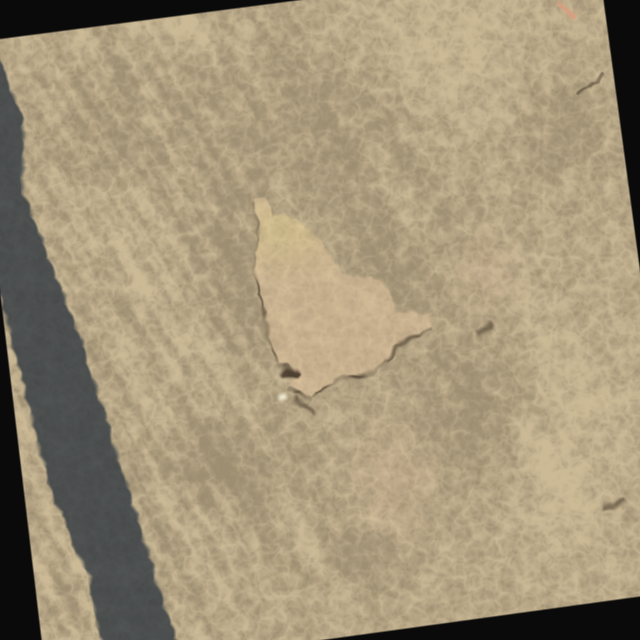
A WebGL 1 fragment shader for this texture:

```glsl
precision highp float;
// Weathered ground on a tilted sheet: worn grit, a bare jagged patch and a slanting shadow.
// Cellular noise plus soft blobs decide how worn the ground is; a polygon distance
// shapes the patch, and its offset copy gives a broken undercut rim.
uniform vec2 u_resolution;

vec2 outline[21];

vec2 hash2(vec2 p) {
  return fract(sin(vec2(dot(p, vec2(127.1, 311.7)), dot(p, vec2(269.5, 183.3)))) * 43758.5);
}

// Distance to the nearest scattered point, centred near zero
float cells(vec2 p) {
  vec2 cell = floor(p), f = fract(p);
  float nearest = 2.0;
  for (int j = -1; j <= 1; j++) {
    for (int i = -1; i <= 1; i++) {
      vec2 g = vec2(float(i), float(j));
      vec2 d = g + hash2(cell + g) - f;
      nearest = min(nearest, dot(d, d));
    }
  }
  return sqrt(nearest) - 0.47;
}

float blob(vec2 p, vec2 centre, vec2 size) {
  vec2 d = (p - centre) / size;
  return exp(-dot(d, d));
}

// Axes across and along the streaks
vec2 slant(vec2 p) { return vec2(dot(p, vec2(0.86, 0.51)), dot(p, vec2(0.51, -0.86))); }

float band(vec2 p, vec2 centre, vec2 size) { return blob(slant(p), slant(centre), size); }

float stroke(vec2 p, vec2 a, vec2 b, float width) {
  vec2 d = b - a;
  float t = clamp(dot(p - a, d) / dot(d, d), 0.0, 1.0);
  return 1.0 - smoothstep(0.0, width, length(p - a - d * t));
}

void buildOutline() {
  outline[0] = vec2(0.398, 0.691); outline[1] = vec2(0.416, 0.692); outline[2] = vec2(0.424, 0.665);
  outline[3] = vec2(0.461, 0.660); outline[4] = vec2(0.501, 0.626); outline[5] = vec2(0.516, 0.592);
  outline[6] = vec2(0.551, 0.566); outline[7] = vec2(0.594, 0.562); outline[8] = vec2(0.625, 0.514);
  outline[9] = vec2(0.671, 0.509); outline[10] = vec2(0.673, 0.490); outline[11] = vec2(0.632, 0.470);
  outline[12] = vec2(0.585, 0.422); outline[13] = vec2(0.521, 0.408); outline[14] = vec2(0.487, 0.378);
  outline[15] = vec2(0.452, 0.395); outline[16] = vec2(0.465, 0.418); outline[17] = vec2(0.435, 0.435);
  outline[18] = vec2(0.418, 0.490); outline[19] = vec2(0.397, 0.589); outline[20] = vec2(0.404, 0.642);
}

// Signed distance to the patch, negative inside
float patchDistance(vec2 p) {
  float d = 4.0, side = 1.0;
  vec2 a = outline[20];
  for (int i = 0; i < 21; i++) {
    vec2 b = outline[i], e = b - a, w = p - a;
    vec2 r = w - e * clamp(dot(w, e) / dot(e, e), 0.0, 1.0);
    d = min(d, dot(r, r));
    if ((a.y > p.y) != (b.y > p.y) && w.x < e.x * w.y / e.y) side = -side;
    a = b;
  }
  return side * sqrt(d);
}

void main() {
  vec2 p = gl_FragCoord.xy / u_resolution;
  float soft = max(0.002, 1.0 / u_resolution.y);
  buildOutline();

  // Grit and long streaks, on roughened coordinates
  vec2 rough = p + 0.009 * vec2(cells(p * 42.0), cells(p * 42.0 + 9.5));
  float grit = 0.4 * cells(rough * 120.0) + 0.6 * cells(rough * 62.0 + 7.0) + 0.5 * cells(rough * 27.0 + 3.0);
  vec2 along = slant(mix(p, rough, 0.5));
  float streak = cells(along * vec2(42.0, 3.5)) + 0.6 * cells(along * vec2(80.0, 9.0) + 5.0);
  float left = 1.0 - smoothstep(0.25, 0.55, p.x);

  // Broad smooth areas below zero, worn light areas above
  vec2 q = p + 5.0 * (rough - p);
  float worn = 0.1 + grit - streak * (0.2 + 0.5 * left);
  worn -= 0.42 * blob(q, vec2(0.52, 0.80), vec2(0.12, 0.11));
  worn -= 0.42 * blob(q, vec2(0.36, 0.58), vec2(0.06, 0.20));
  worn -= 0.40 * blob(q, vec2(0.62, 0.60), vec2(0.09, 0.10));
  worn -= 0.48 * blob(q, vec2(0.74, 0.36), vec2(0.09, 0.12));
  worn -= 0.45 * blob(q, vec2(0.35, 0.27), vec2(0.12, 0.06));
  worn -= 0.35 * blob(q, vec2(0.56, 0.13), vec2(0.09, 0.06));
  worn -= 0.35 * blob(q, vec2(0.18, 0.82), vec2(0.08, 0.09));
  worn -= 0.35 * blob(q, vec2(0.87, 0.80), vec2(0.07, 0.12));
  worn += 0.35 * blob(q, vec2(0.70, 0.92), vec2(0.16, 0.12));
  worn += 0.30 * blob(q, vec2(0.88, 0.36), vec2(0.12, 0.22));
  worn += 0.55 * blob(q, vec2(0.28, 0.94), vec2(0.03, 0.04));
  worn += 0.50 * band(p, vec2(0.335, 0.44), vec2(0.012, 0.12));
  worn += 0.40 * band(p, vec2(0.24, 0.53), vec2(0.012, 0.14));
  worn += 0.45 * band(p, vec2(0.49, 0.14), vec2(0.014, 0.09));
  worn += 0.45 * band(p, vec2(0.63, 0.68), vec2(0.018, 0.12));
  worn += 0.40 * band(p, vec2(0.87, 0.25), vec2(0.025, 0.10));
  vec3 color = mix(vec3(0.615, 0.555, 0.445), vec3(0.80, 0.73, 0.59), smoothstep(-0.75, 0.75, worn));
  float pink = blob(q, vec2(0.755, 0.57), vec2(0.035, 0.065)) + blob(q, vec2(0.615, 0.25), vec2(0.06, 0.09));
  color = mix(color, vec3(0.77, 0.68, 0.56) * (1.0 + 0.15 * grit), 0.6 * min(pink, 1.0));

  // Bare patch with its broken undercut rim
  float d = patchDistance(rough);
  float rim = 1.0 - smoothstep(-0.003, 0.004, patchDistance(rough + vec2(0.002, 0.006)));
  rim *= 0.3 + 0.6 * smoothstep(-0.15, 0.2, cells(p * 24.0));
  color = mix(color, vec3(0.32, 0.27, 0.21), rim);
  vec3 bare = mix(vec3(0.79, 0.70, 0.565), vec3(0.81, 0.735, 0.55), blob(p, vec2(0.44, 0.64), vec2(0.07, 0.05)));
  color = mix(color, bare * (1.0 + 0.13 * grit), 1.0 - smoothstep(-0.003, 0.003, d));

  // Cracks, holes, a twig and a pebble
  float dark = stroke(rough, vec2(0.447, 0.418), vec2(0.461, 0.417), 0.010);
  dark += 0.5 * stroke(rough, vec2(0.905, 0.854), vec2(0.943, 0.882), 0.005);
  dark += 0.5 * stroke(rough, vec2(0.46, 0.375), vec2(0.487, 0.358), 0.008);
  dark += 0.5 * stroke(rough, vec2(0.752, 0.480), vec2(0.764, 0.490), 0.010);
  dark += 0.5 * stroke(rough, vec2(0.945, 0.208), vec2(0.975, 0.216), 0.008);
  color = mix(color, vec3(0.25, 0.20, 0.15), min(dark, 0.85));
  color = mix(color, vec3(0.85, 0.62, 0.50), stroke(rough, vec2(0.875, 0.992), vec2(0.897, 0.976), 0.008));
  color = mix(color, vec3(0.93, 0.90, 0.80), stroke(p, vec2(0.440, 0.379), vec2(0.443, 0.380), 0.010));

  // Slanting shadow between two bent edges
  float fall = 1.0 - p.y;
  float right = min(0.036, (fall - 0.095) * 0.4) + 0.39 * clamp(fall - 0.3, 0.0, 0.24) + 0.315 * max(fall - 0.54, 0.0);
  float start = 0.26 * (fall - 0.465) + 0.2 * clamp(fall - 0.77, 0.0, 0.13) - 0.08 * max(fall - 0.9, 0.0);
  float shade = smoothstep(-0.004, 0.004, right - rough.x) * smoothstep(-0.004, 0.004, rough.x - start);
  color = mix(color, vec3(0.30, 0.312, 0.31) * (1.0 + 0.12 * grit), shade);

  // Tilted sheet borders
  float inside = min(0.939 + 0.13 * p.x - p.y, 0.943 + 0.135 * fall - p.x);
  inside = min(inside, min(p.y - 0.068 + 0.137 * (1.0 - p.x), p.x - 0.065 + 0.119 * p.y));
  gl_FragColor = vec4(mix(vec3(0.04), color, smoothstep(-soft, soft, inside)), 1.0);
}
```
